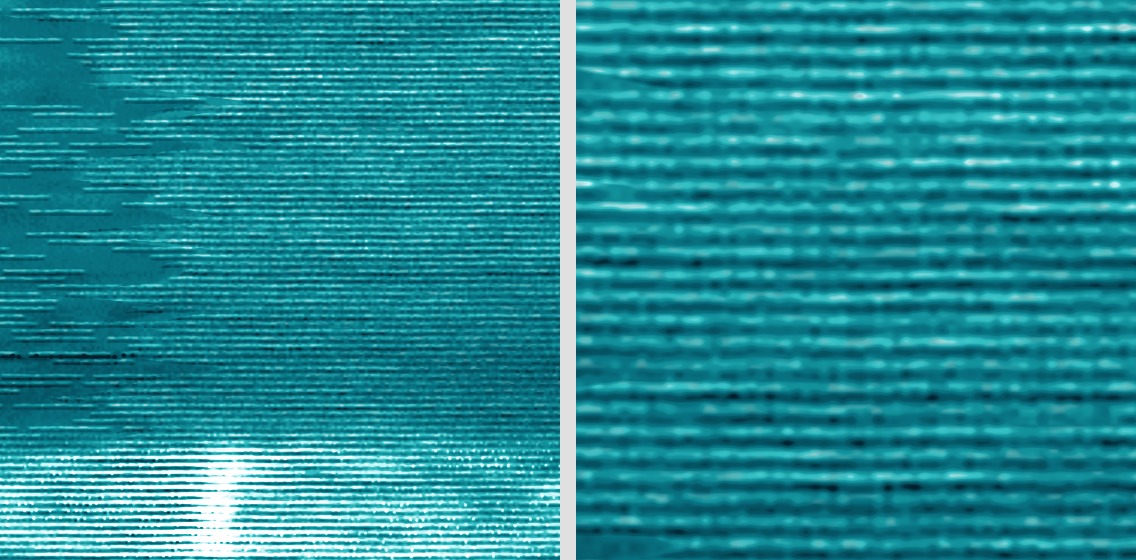
Left, the full canvas; right, a detail of the centre.
Reproduce this texture procedurally as a three.js fragment shader.

```glsl
// Teal ribbed sheet: fine horizontal ridges with broken dashes at the left
// and a pale, beaded glare along the bottom. Each row is a sine ridge with
// hashed and mottled variation; its tone is mapped through a colour ramp.
#define ROWS 75.0
#define BEADS 88.0
#define RIDGE 0.25
#define DASHES 6.0
#define DASH_SHARE 0.48
#define GRAIN 0.24
#define GLARE_TOP 0.225
#define GLARE_POS vec2(0.385, 0.085)
#define GLARE_SIZE vec2(0.034, 0.085)
#define SCAR_Y 0.36

varying vec2 vUv;

float hash(vec2 p) {
  p = fract(p * vec2(0.1031, 0.1137));
  p += dot(p, p.yx + 33.33);
  return fract((p.x + p.y) * p.x * 17.31);
}

// Smooth mottling, about -0.5 to 0.5
float mottle(vec2 p) {
  vec2 i = floor(p), f = fract(p);
  f = f * f * (3.0 - 2.0 * f);
  float low = mix(hash(i), hash(i + vec2(1.0, 0.0)), f.x);
  float high = mix(hash(i + vec2(0.0, 1.0)), hash(i + 1.0), f.x);
  return mix(low, high, f.y) - 0.5;
}

// Layered sines, roughly -1 to 1
float wave(float x, float seed) {
  return (sin(x * 9.0 + seed) + sin(x * 23.0 + seed * 1.7)
        + sin(x * 57.0 + seed * 2.3)) / 3.0;
}

// One jittered soft dot per cell, kept with the given probability
float fleck(vec2 p, float share) {
  vec2 cell = floor(p);
  vec2 jitter = vec2(hash(cell + 7.0), hash(cell + 19.0)) - 0.5;
  float d = length(fract(p) - 0.5 - jitter * 0.3);
  float keep = smoothstep(-0.15, 0.15, share - hash(cell + 41.0));
  return keep * (1.0 - smoothstep(0.08, 0.38, d));
}

vec3 ramp(float t) {
  vec3 c = mix(vec3(0.01, 0.12, 0.17), vec3(0.02, 0.33, 0.39), smoothstep(-0.05, 0.2, t));
  c = mix(c, vec3(0.03, 0.44, 0.50), smoothstep(0.2, 0.4, t));
  c = mix(c, vec3(0.07, 0.57, 0.61), smoothstep(0.4, 0.6, t));
  c = mix(c, vec3(0.20, 0.75, 0.77), smoothstep(0.6, 0.8, t));
  c = mix(c, vec3(0.76, 0.95, 0.96), smoothstep(0.8, 1.0, t));
  return mix(c, vec3(1.0), smoothstep(1.02, 1.25, t));
}

void main() {
  float x = vUv.x, y = vUv.y;
  float rowPos = y * ROWS + 0.06 * wave(x, 2.0);
  float row = floor(rowPos), f = fract(rowPos);
  float rnd = hash(vec2(row, 3.0));
  float seed = rnd * 40.0;

  // Ridge profile: dark groove below, bright crest above, zero at row edges
  float ridge = -sin(6.2831853 * f);
  float crest = max(ridge, 0.0);

  // Broad light: dim belts in the middle, pale band at the bottom
  float glare = 1.0 - smoothstep(GLARE_TOP - 0.05, GLARE_TOP + 0.02, y + 0.008 * wave(x, 5.0));
  float belt = exp(-pow((y - 0.34) / 0.14, 2.0));
  float tone = 0.54 - 0.11 * belt - 0.07 * belt * smoothstep(0.5, 1.0, x);
  tone -= 0.12 * exp(-pow((y - 0.51) / 0.012, 2.0));
  tone += 0.12 * mottle(vec2(x * 3.0, y * 28.0)) + 0.12 * mottle(vec2(x * 9.0, y * 60.0));
  tone += glare * (0.29 - 0.09 * smoothstep(0.55, 1.0, x) + 0.3 * mottle(vec2(x * 9.0, y * 24.0)));

  // Dark area on the left, its border staggered in short bars
  float reach = 0.23 + 0.06 * wave(y * 1.6, 4.0) + 0.28 * mottle(vec2(2.0, y * 38.0));
  float calm = (1.0 - smoothstep(reach - 0.02, reach + 0.02, x)) * (1.0 - glare);
  tone -= calm * (0.13 - 0.15 * mottle(vec2(x * 12.0, y * 30.0)));
  float rowEnd = reach + 0.16 * (rnd - 0.5);
  float ridged = max(smoothstep(rowEnd, rowEnd + 0.015, x), glare);

  // Loose dashes lying in the calm area
  float dashPos = x * DASHES + seed;
  float s = fract(dashPos);
  float kept = step(1.0 - DASH_SHARE, hash(vec2(floor(dashPos), row)));
  float dash = kept * smoothstep(0.0, 0.06, s) * (1.0 - smoothstep(0.86, 0.95, s));
  dash *= 1.0 - ridged;

  // Ridge strength varies by row, along each row, and in small broken bits
  float bits = mottle(vec2(x * 120.0 + seed, rowPos * 2.0));
  float strength = RIDGE * (0.95 + 0.4 * wave(x, seed) + 0.5 * (rnd - 0.5) + 0.9 * bits);
  strength *= 1.0 - 0.4 * smoothstep(0.55, 1.0, x) * belt;
  float contrast = glare * exp(-pow((x - 0.36) / 0.25, 2.0));
  tone += ridge * ridged * strength * (1.0 + 1.1 * contrast);
  tone += dash * (crest * (0.36 + 0.3 * bits) - max(-ridge, 0.0) * 0.2);

  // Fine irregular grain and sparse bright specks
  tone += GRAIN * mottle(vUv * 185.0) * (0.5 + 0.5 * ridged);
  float speckZone = smoothstep(0.45, 0.75, y) * smoothstep(0.15, 0.4, x);
  tone += 0.35 * fleck(vUv * 62.0 + 11.0, 0.01) * speckZone;

  // Soft beads clustered along the rows of the pale band
  float cluster = mottle(vec2(x * 7.0, y * 22.0 + 5.0));
  vec2 beadPos = vec2(x * BEADS + seed, rowPos);
  float beadShare = 0.30 + 0.9 * cluster;
  tone += 0.36 * glare * fleck(beadPos, beadShare);
  tone -= 0.4 * glare * fleck(beadPos + vec2(0.45, 0.0), beadShare - 0.1)
        * max(-ridge, 0.0) * (1.0 - smoothstep(0.35, 0.6, x));

  // White hot spot with a ragged outline and a faint halo
  vec2 q = (vUv - GLARE_POS) / GLARE_SIZE;
  q.x += 0.4 * wave(y * 3.0, 6.0) + 0.4 * ridge + 1.2 * mottle(vec2(x * 30.0, y * 60.0));
  tone += 0.7 * exp(-dot(q, q) * 0.7) + 0.12 * glare * exp(-q.x * q.x * 0.06);

  // Worn dark scar with a few pits, on the left
  float scar = exp(-pow((y - SCAR_Y) * 170.0, 2.0)) * (1.0 - smoothstep(0.1, 0.32, x));
  float pitZone = exp(-pow((y - SCAR_Y - 0.004) * 90.0, 2.0)) * (1.0 - smoothstep(0.27, 0.3, x));
  tone -= 0.25 * scar + 0.8 * pitZone * fleck(vUv * 70.0, 0.25);

  // Greyish sheen on small bits of the crests
  vec3 color = ramp(tone);
  float sheen = crest * max(ridged, dash) * (1.0 - glare) * smoothstep(0.05, 0.4, bits);
  color = mix(color, vec3(0.49, 0.70, 0.70), 0.5 * sheen);
  gl_FragColor = vec4(color, 1.0);
}
```
